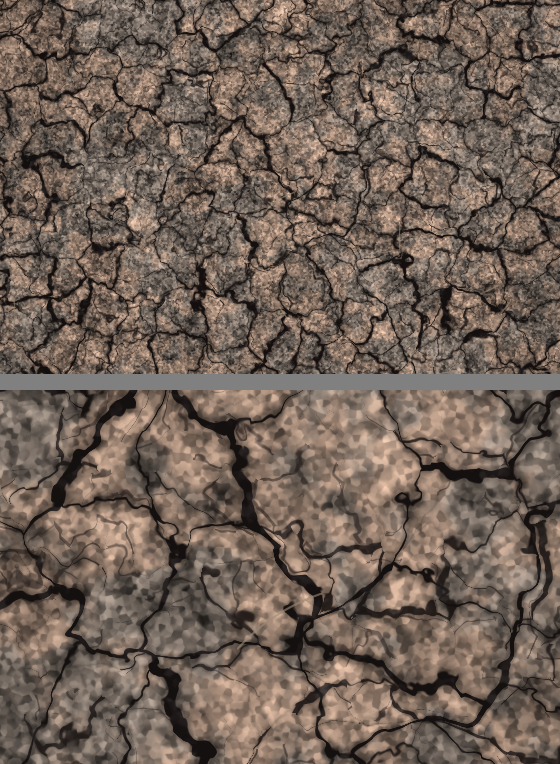
Top: the whole. Bottom: its middle third, enlarged.
Write a Shadertoy shader that draws this texture.

```glsl
// Dry cracked earth: warped Voronoi plates split by dark cracks of uneven width,
// with two finer, broken crack networks inside them. Smooth cellular noise
// gives the mottled soil, the grit and the ragged crack edges.

vec2 hash2(vec2 p) {
    vec3 q = fract(p.xyx * vec3(0.1031, 0.1030, 0.0973));
    q += dot(q, q.yzx + 33.33);
    return fract((q.xx + q.yz) * q.zy);
}

// Cellular noise whose cell values blend softly into each other
vec2 cellNoise(vec2 p) {
    vec2 cell = floor(p), sum = vec2(0.0);
    float total = 0.0;
    for (int y = -1; y <= 1; y++)
    for (int x = -1; x <= 1; x++) {
        vec2 id = cell + vec2(x, y);
        vec2 toSeed = id + hash2(id) - p;
        float weight = exp(-8.0 * dot(toSeed, toSeed));
        sum += weight * hash2(id + 71.7);
        total += weight;
    }
    return sum / total;
}

// Four octaves, centred on zero
vec2 layeredNoise(vec2 p) {
    vec2 sum = vec2(0.0);
    float amp = 0.5;
    for (int i = 0; i < 4; i++) {
        sum += amp * (cellNoise(p) - 0.5);
        p = mat2(1.6, 1.2, -1.2, 1.6) * p + 7.3;
        amp *= 0.5;
    }
    return sum;
}

vec2 seedPoint(vec2 id) {
    return id + 0.5 + 0.86 * (hash2(id) - 0.5);
}

// x: signed distance to the nearest crack wall, y: random value of the plate.
// Each border has its own half width; a negative one leaves it closed.
vec2 cracks(vec2 p, float scale, float thin, float wide, float swell) {
    p *= scale;
    vec2 cell = floor(p), home = cell;
    float nearest = 9.0;
    for (int y = -1; y <= 1; y++)
    for (int x = -1; x <= 1; x++) {
        vec2 id = cell + vec2(x, y);
        float d = distance(seedPoint(id), p);
        if (d < nearest) { nearest = d; home = id; }
    }
    vec2 a = seedPoint(home);
    float wall = 9.0;
    for (int y = -2; y <= 2; y++)
    for (int x = -2; x <= 2; x++) {
        vec2 id = home + vec2(x, y);
        if (x == 0 && y == 0) continue;
        vec2 b = seedPoint(id);
        float border = dot(0.5 * (a + b) - p, normalize(b - a));
        float chance = hash2(home + id + 13.0).x;
        wall = min(wall, border - mix(thin, wide, chance * chance) - swell);
    }
    return vec2(wall / scale, hash2(home + 5.0).y);
}

// Pale bits of dry straw, slightly bent
float straw(vec2 p, float aspect, float blur) {
    float cover = 0.0;
    for (int i = 0; i < 12; i++) {
        vec2 r = hash2(vec2(i, 31)), s = hash2(vec2(i, 57));
        vec2 q = p - r * vec2(aspect, 1.0);
        float turn = 6.283 * s.x, size = 0.015 + 0.03 * s.y;
        q = mat2(cos(turn), sin(turn), -sin(turn), cos(turn)) * q;
        q.y += 6.0 * (s.y - 0.5) * q.x * q.x;
        float d = length(vec2(max(abs(q.x) - size, 0.0), q.y));
        cover = max(cover, 1.0 - smoothstep(0.0004, 0.0006 + blur, d));
    }
    return cover;
}

void mainImage(out vec4 fragColor, in vec2 fragCoord) {
    vec2 p = fragCoord / iResolution.y;
    float aspect = iResolution.x / iResolution.y;
    float blur = 1.0 / iResolution.y;

    // Ragged outlines
    vec2 broad = layeredNoise(p * 5.0 + 3.0);
    vec2 warped = p + 0.085 * layeredNoise(p * 13.0) + 0.03 * broad;

    // Three generations of cracks
    vec2 plate = cracks(warped, 9.0, 0.004, 0.058, 0.045 * broad.x);
    vec2 shard = cracks(warped + 4.1, 17.0, -0.035, 0.045, 0.10 * broad.y);
    vec2 chip = cracks(warped + 8.7, 34.0, -0.10, 0.05, 0.18 * broad.x);
    float gap = 1.0 - smoothstep(-blur, blur, plate.x);
    float split = 1.0 - smoothstep(-blur, blur, shard.x);
    float hairline = 1.0 - smoothstep(-blur, blur, chip.x);

    // Soil tone: mottling, grit and a shade per plate
    float mottle = layeredNoise(p * 24.0 + 9.0).x;
    float grit = cellNoise(p * 85.0).x - 0.5;
    float dust = cellNoise(p * 190.0 + 40.0).x - 0.5;
    float tone = 0.445 + 0.40 * mottle + 0.20 * grit + 0.27 * dust;
    tone += 0.06 * (plate.y - 0.5) + 0.04 * (shard.y - 0.5) + 0.12 * broad.y;

    // Edges sink towards the cracks
    tone *= mix(0.72, 1.0, smoothstep(0.0, 0.009, plate.x));
    tone *= mix(0.84, 1.0, smoothstep(0.0, 0.005, shard.x));
    vec3 greySoil = vec3(1.10, 1.0, 0.92), warmSoil = vec3(1.18, 0.99, 0.86);
    vec3 color = tone * mix(greySoil, warmSoil, smoothstep(-0.15, 0.2, broad.x + mottle));

    // Dark crack floors with a few crumbs
    vec3 floorColor = vec3(0.075, 0.058, 0.054) + 0.14 * max(grit + 0.4 * dust, 0.0);
    color = mix(color, floorColor * 1.6, 0.55 * hairline);
    color = mix(color, floorColor * 1.2, 0.85 * split);
    color = mix(color, floorColor, gap);

    color = mix(color, vec3(0.58, 0.51, 0.43), 0.6 * straw(p, aspect, blur));
    vec2 fromCentre = p - vec2(0.5 * aspect, 0.5);
    color *= 1.06 - 0.16 * dot(fromCentre, fromCentre);
    fragColor = vec4(clamp(color, 0.0, 1.0), 1.0);
}
```
